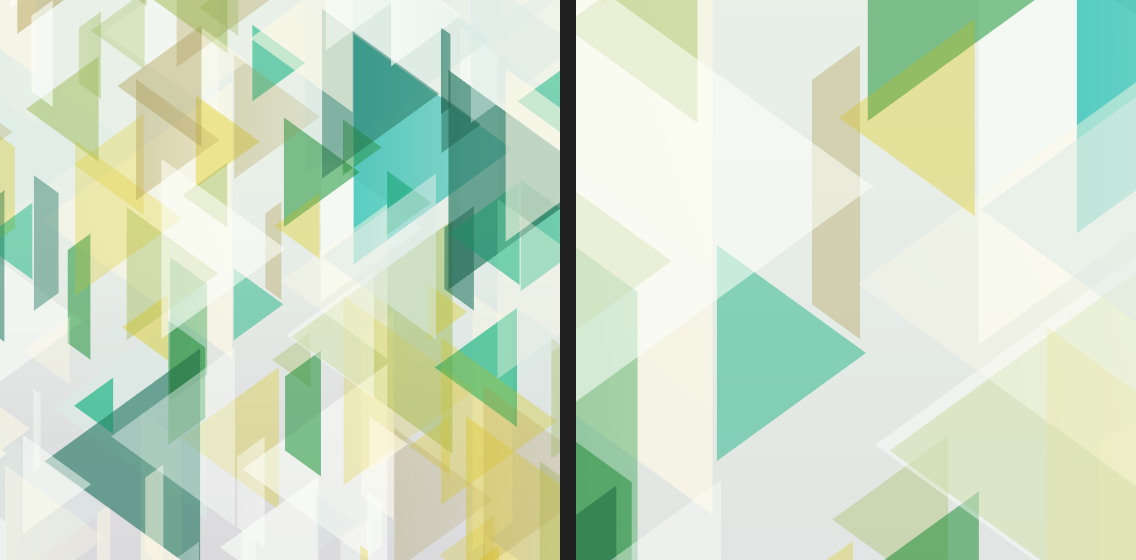
Left: the whole. Right: its middle third, enlarged.
This background is drawn by a WebGL 2 fragment shader. Its source:

```glsl
#version 300 es
precision highp float;
// Layered translucent triangles, each with one upright side and a tip to the left or right.
// A low-discrepancy sequence scatters them; soft zones decide whether a triangle
// is teal, yellow or pale, and overlaps are blended partly by multiplication.

uniform vec2 u_resolution;
out vec4 fragColor;

const float SLOPE = 0.725;   // rise of the slanted sides
const int BACKDROP = 16;     // large pale shapes at the back
const int MIXED = 114;       // end of the coloured layers
const int TOTAL = 126;       // the rest are pale accents

vec3 hash3(float n) {
    return fract(sin(n * vec3(127.1, 269.5, 311.7) + 4.7) * 43758.55);
}

float blob(vec2 p, vec2 centre, float radius) {
    vec2 d = (p - centre) / radius;
    return max(1.0 - 0.5 * dot(d, d), 0.0);
}

// Colour zones over the canvas
float tealZone(vec2 p) {
    return blob(p, vec2(0.62, 0.70), 0.18) + blob(p, vec2(0.88, 0.66), 0.18)
         + blob(p, vec2(0.33, 0.30), 0.20) + blob(p, vec2(0.04, 0.55), 0.12)
         + blob(p, vec2(0.78, 0.40), 0.11);
}

float yellowZone(vec2 p) {
    return blob(p, vec2(0.20, 0.88), 0.25) + blob(p, vec2(0.30, 0.62), 0.18)
         + blob(p, vec2(0.85, 0.15), 0.25) + blob(p, vec2(0.58, 0.40), 0.18);
}

vec3 tealTint(float pick) {
    if (pick < 0.36) return vec3(0.26, 0.78, 0.62);
    if (pick < 0.64) return vec3(0.28, 0.67, 0.37);
    if (pick < 0.92) return vec3(0.30, 0.58, 0.51);
    return vec3(0.16, 0.76, 0.72);
}

vec3 yellowTint(float pick) {
    if (pick < 0.40) return vec3(0.93, 0.88, 0.42);
    if (pick < 0.72) return vec3(0.80, 0.75, 0.54);
    return vec3(0.74, 0.82, 0.52);
}

vec3 paleTint(float pick) {
    if (pick < 0.42) return vec3(1.00, 0.98, 0.90);
    if (pick < 0.75) return vec3(0.99, 1.00, 0.98);
    return vec3(0.86, 0.92, 0.90);
}

// Signed distance to a triangle with its upright side at x = 0, cut off at x = cut
float triangle(vec2 q, float halfHeight, float cut) {
    float slanted = (abs(q.y) + SLOPE * q.x - halfHeight) * 0.81;
    return max(max(-q.x, q.x - cut), slanted);
}

void main() {
    float pixel = 1.0 / min(u_resolution.x, u_resolution.y);
    vec2 uv = gl_FragCoord.xy * pixel;

    // Soft grey ground, a little greener towards the top
    vec3 colour = mix(vec3(0.86, 0.86, 0.87), vec3(0.91, 0.94, 0.91), smoothstep(0.0, 0.7, uv.y));

    for (int i = 0; i < TOTAL; i++) {
        float id = float(i);
        vec2 centre = fract(id * vec2(0.7549, 0.5698) + 0.31) * 1.2 - 0.1;

        // Skip shapes that cannot reach this point
        vec2 q = uv - centre;
        if (abs(q.x) > 0.23 || abs(q.y) > 0.25) continue;

        // Shape: mostly small, facing either way, some cut to upright slats
        bool backdrop = i < BACKDROP;
        vec3 form = hash3(id + 0.13);
        float halfHeight = backdrop ? 0.13 + 0.12 * form.x : 0.05 + 0.16 * form.x * form.x;
        float width = halfHeight / SLOPE;
        float cut = form.z < 0.24 ? width * (0.12 + 1.5 * form.z) : width;
        q.x = (form.y < 0.5 ? -q.x : q.x) + width * 0.35;
        float cover = clamp(0.5 - triangle(q, halfHeight, cut) / pixel, 0.0, 1.0);
        if (cover <= 0.0) continue;

        // Colour: chosen by the zone under the centre
        vec3 dice = hash3(id + 0.71);
        vec3 tint = paleTint(dice.y);
        float alpha = 0.35 + 0.35 * dice.z;
        if (!backdrop && i < MIXED) {
            float teal = tealZone(centre);
            float yellow = yellowZone(centre);
            float choice = dice.x * (teal + yellow + 0.26);
            if (choice < teal + yellow) {
                bool isTeal = choice < teal;
                tint = isTeal ? tealTint(dice.y) : yellowTint(dice.y);
                tint *= mix(vec3(1.0), colour, 0.6);
                alpha += isTeal ? 0.15 : 0.05;
            }
        }

        // Some shapes thin out towards the tip
        float fade = fract(form.z * 7.0) < 0.2 ? 0.4 : 0.0;
        alpha *= 1.0 - fade * clamp(q.x / width, 0.0, 1.0);
        colour = mix(colour, tint, cover * alpha);
    }

    fragColor = vec4(colour, 1.0);
}
```
